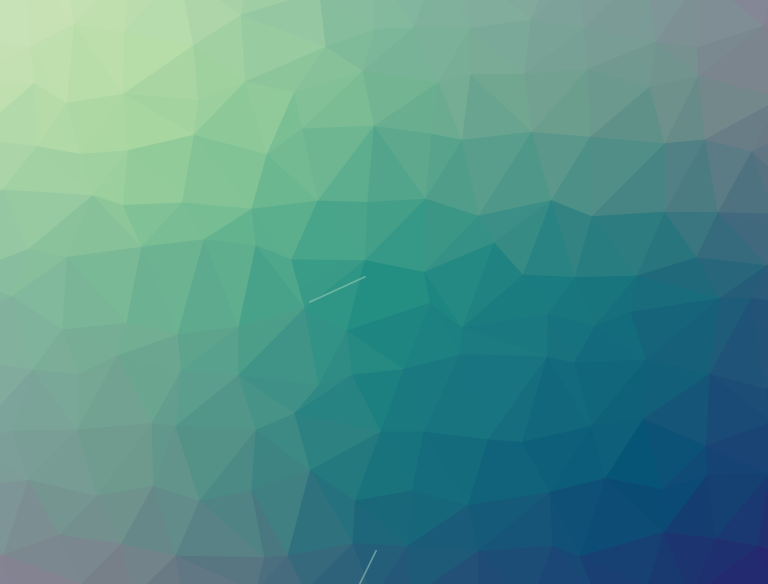
This background is drawn by a WebGL 1 fragment shader. Its source:

```glsl
precision highp float;

uniform vec2 u_resolution;

const float ROWS = 10.2;               // mesh cells per canvas height
const vec2 MESH_OFFSET = vec2(0.35, 0.5);

vec2 hash2(vec2 p) {
  vec3 q = fract(p.xyx * vec3(0.1031, 0.1030, 0.0973));
  q += dot(q, q.yzx + 33.33);
  return fract((q.xx + q.yz) * q.zy);
}

float cross2(vec2 a, vec2 b) {
  return a.x * b.y - a.y * b.x;
}

// Colour ramp: pale green, teal, deep blue, indigo
vec3 ramp(float t) {
  float s = clamp(t, 0.0, 1.0) * 6.0;
  vec3 c = mix(vec3(0.80, 0.89, 0.73), vec3(0.70, 0.86, 0.64), clamp(s, 0.0, 1.0));
  c = mix(c, vec3(0.44, 0.73, 0.57), clamp(s - 1.0, 0.0, 1.0));
  c = mix(c, vec3(0.13, 0.56, 0.51), clamp(s - 2.0, 0.0, 1.0));
  c = mix(c, vec3(0.09, 0.44, 0.50), clamp(s - 3.0, 0.0, 1.0));
  c = mix(c, vec3(0.02, 0.32, 0.46), clamp(s - 4.0, 0.0, 1.0));
  return mix(c, vec3(0.16, 0.14, 0.43), clamp(s - 5.0, 0.0, 1.0));
}

// Average of a horizontal and a vertical ramp, with red weighted to the light side
vec3 gradientAt(vec2 meshPos) {
  vec2 t = meshPos / (ROWS * vec2(u_resolution.x / u_resolution.y, 1.0));
  vec3 power = vec3(1.4, 1.0, 1.0);
  vec3 blend = 0.5 * (pow(ramp(t.x), power) + pow(ramp(t.y), power));
  return pow(blend, 1.0 / power);
}

vec2 vertexAt(vec2 id) {
  return id + MESH_OFFSET + (hash2(id + 17.0) - 0.5) * 0.68;
}

float edgeDistance(vec2 p, vec2 a, vec2 b) {
  return cross2(b - a, p - a) / length(b - a);
}

// Flat facet: premultiplied colour and smooth coverage
vec4 facet(vec2 p, vec2 a, vec2 b, vec2 c) {
  float winding = sign(cross2(b - a, c - a));
  float d = min(winding * edgeDistance(p, a, b),
            min(winding * edgeDistance(p, b, c), winding * edgeDistance(p, c, a)));
  float coverage = clamp(d * u_resolution.y / ROWS + 0.5, 0.0, 1.0);
  vec2 center = (a + b + c) / 3.0;
  vec2 shift = (hash2(floor(center * 40.0)) - 0.5) * 0.35;
  return vec4(gradientAt(center + shift), 1.0) * coverage;
}

// Thin light seam between two points
float seam(vec2 p, vec2 a, vec2 b) {
  vec2 ab = b - a;
  float d = length(p - a - ab * clamp(dot(p - a, ab) / dot(ab, ab), 0.0, 1.0));
  return 1.0 - smoothstep(0.0005, 0.0025, d);
}

void main() {
  vec2 pos = gl_FragCoord.xy / u_resolution.y;
  pos.y = 1.0 - pos.y;
  vec2 p = pos * ROWS;
  vec2 cell = floor(p - MESH_OFFSET);

  // Jittered quads, each split along its shorter diagonal
  vec4 sum = vec4(gradientAt(p), 1.0) * 0.001;
  for (int j = -1; j <= 1; j++) {
    for (int i = -1; i <= 1; i++) {
      vec2 id = cell + vec2(float(i), float(j));
      vec2 a = vertexAt(id);
      vec2 b = vertexAt(id + vec2(1.0, 0.0));
      vec2 c = vertexAt(id + vec2(1.0, 1.0));
      vec2 d = vertexAt(id + vec2(0.0, 1.0));
      if (distance(a, c) < distance(b, d)) {
        sum += facet(p, a, b, c) + facet(p, a, c, d);
      } else {
        sum += facet(p, a, b, d) + facet(p, b, c, d);
      }
    }
  }
  vec3 color = sum.rgb / sum.a;

  // Faint seams
  float seams = max(seam(pos, vec2(0.531, 0.517), vec2(0.625, 0.474)),
                    seam(pos, vec2(0.616, 1.0), vec2(0.644, 0.943)));
  color = mix(color, vec3(0.65, 0.82, 0.74), seams * 0.5);

  gl_FragColor = vec4(color, 1.0);
}
```
